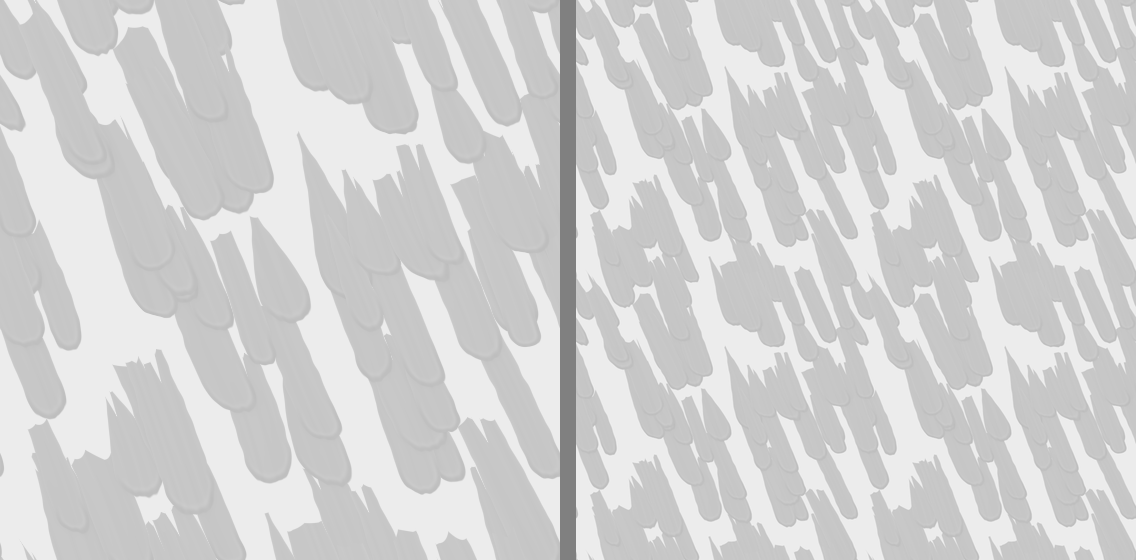
Left, the tile; right, the same tile 2 across and 2 down.
Write a Shadertoy shader that draws this pattern.

```glsl
#define GRID 8              // strokes per side of the tile
#define JITTER 1.7          // scatter, in cells
#define HEADING -1.18       // main stroke angle, radians
#define LENGTH vec2(0.22, 0.33)
#define HALF_WIDTH vec2(0.025, 0.045)
#define TAPERED 0.25        // share of strokes with a pointed start
#define TOOTH 0.024         // spacing of the ragged start
#define RIM 0.009           // thickness of the raised end
#define PAPER 0.926
#define PAINT 0.780

float hash(float n, float seed) {
    vec3 p = fract(vec3(n, seed, n) * vec3(0.1031, 0.1030, 0.0973));
    p += dot(p, p.yzx + 33.33);
    return fract((p.x + p.y) * p.z);
}

float noise(float x, float seed) {
    float i = floor(x), f = x - i;
    return mix(hash(i, seed), hash(i + 1.0, seed), f * f * (3.0 - 2.0 * f));
}

// Where the paint starts along the stroke: scoops, spikes and a few deep slits
float raggedStart(float across, float seed) {
    float x = across / TOOTH + 20.0 + hash(seed, 3.0);
    float i = floor(x), f = x - i;
    float level = 0.032 * mix(hash(i, seed), hash(i + 1.0, seed), f);
    float scoop = 0.035 * hash(i, seed + 0.5) * f * (1.0 - f);
    float slit = step(0.68, hash(i, seed + 0.7)) * max(0.0, 1.0 - abs(f - 0.5) * 4.0);
    return level + scoop + 0.045 * slit;
}

// Signed distance to the start edge, corrected for its slope
float startDistance(vec2 q, float seed) {
    float e = 0.0006;
    float slope = (raggedStart(q.x + e, seed) - raggedStart(q.x - e, seed)) / (2.0 * e);
    return (raggedStart(q.x, seed) - q.y) / sqrt(1.0 + slope * slope);
}

// Distance to sides and rounded end; q.x runs across, q.y along the stroke
float bodyDistance(vec2 q, float len, float halfWidth, float seed) {
    float u = q.y / len;
    bool pointed = hash(seed, 11.0) < TAPERED;
    float startWidth = pointed ? 0.03 : mix(0.62, 0.95, hash(seed, 12.0));
    float grow = pointed ? smoothstep(-0.1, 0.85, u) : smoothstep(0.0, 0.6, u);
    float h = halfWidth * mix(startWidth, 1.0, grow);
    float cap = halfWidth * mix(1.0, 1.6, hash(seed, 13.0));
    float skewed = q.y - q.x * mix(0.0, 0.6, hash(seed, 14.0));
    float e = max(skewed - len + cap, 0.0) / cap;
    float r = pow(pow(abs(q.x) / h, 2.3) + pow(e, 2.3), 1.0 / 2.3);
    float wobble = 0.003 * (noise(q.y * 45.0 + 20.0, seed + 0.2) - 0.5)
                 + 0.003 * e * (noise(q.x * 130.0 + 30.0, seed + 0.4) - 0.5);
    return (r - 1.0) * h + wobble;
}

void mainImage(out vec4 fragColor, in vec2 fragCoord) {
    vec2 p = fragCoord / iResolution.xy;
    float aa = 0.75 / iResolution.y;
    float tone = PAINT, coverage = 0.0;

    // Painted from the bottom row up, so rounded ends overlap the strokes below
    for (int k = 0; k < GRID * GRID; k++) {
        float seed = float(k) + 1.0;
        vec2 cell = vec2(k % GRID, k / GRID) + 0.5;
        vec2 shift = vec2(hash(seed, 1.0), hash(seed, 2.0)) - 0.5;
        vec2 d = p - (cell + JITTER * shift) / float(GRID);
        d -= round(d);                          // wraps the tile

        float len = mix(LENGTH.x, LENGTH.y, hash(seed, 4.0));
        float halfWidth = mix(HALF_WIDTH.x, HALF_WIDTH.y, hash(seed, 5.0));
        float angle = HEADING + 0.16 * (hash(seed, 6.0) - 0.5);
        vec2 dir = vec2(cos(angle), sin(angle));
        vec2 q = vec2(dot(d, vec2(-dir.y, dir.x)), dot(d, dir) + 0.5 * len);
        if (abs(q.x) > 0.08 || q.y < -0.02 || q.y > len + 0.03) continue;
        float u = q.y / len;
        q.x += 0.05 * (hash(seed, 7.0) - 0.4) * (u - 0.5) * (u - 0.5);

        float body = bodyDistance(q, len, halfWidth, seed);
        if (body > 0.02) continue;
        float edge = max(body, startDistance(q, seed));
        float cover = 1.0 - smoothstep(-aa, aa, edge);

        // Bristle streaks, light side ridges and a thick darker end
        float end = smoothstep(0.7, 0.95, u);
        float inside = max(-body, 0.0);
        float ridge = (inside - RIM) / 0.003;
        float stroke = PAINT + 0.010 * (noise(q.x * 160.0 + 40.0, seed + 0.6) - 0.5);
        stroke += 0.006 * (0.5 - u);
        stroke += 0.016 * (1.0 - end) * exp(-inside / 0.002);
        stroke += 0.012 * end * exp(-ridge * ridge);
        stroke -= 0.028 * end * (1.0 - smoothstep(0.3 * RIM, RIM, inside));

        // Faint shadow on the paint beneath
        tone -= 0.010 * smoothstep(0.1, 0.4, u) * exp(-max(body, 0.0) / 0.004);
        tone = mix(tone, stroke, cover);
        coverage = max(coverage, cover);
    }
    fragColor = vec4(vec3(mix(PAPER, tone, coverage)), 1.0);
}
```
